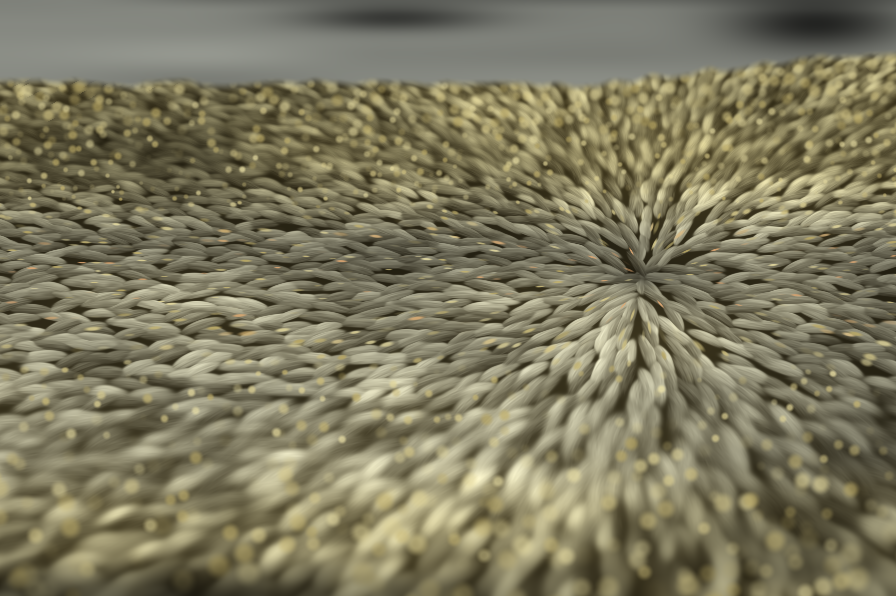
This texture is drawn by a WebGL 2 fragment shader. Its source:

```glsl
#version 300 es
precision highp float;
// Embroidered metallic cloth seen at a low angle, stitches fanning out of one point.
// Jittered cells on a perspective plane hold the stitches and gold glints;
// distance from a sharp band softens the stitches and swells glints into discs.
uniform vec2 u_resolution;
out vec4 outColor;

const vec2 HUB = vec2(1.078, 0.535);
const float HORIZON = 1.35;

float hash(vec2 p) {
  vec3 q = fract(vec3(p.xyx) * 0.1031);
  q += dot(q, q.yzx + 33.33);
  return fract((q.x + q.y) * q.z);
}

float noise(vec2 p) {
  vec2 i = floor(p), f = fract(p);
  f = f * f * (3.0 - 2.0 * f);
  return mix(mix(hash(i), hash(i + vec2(1, 0)), f.x),
             mix(hash(i + vec2(0, 1)), hash(i + vec2(1, 1)), f.x), f.y);
}

// Perspective plane coordinates and their inverse
vec2 toPlane(vec2 p) {
  float s = HORIZON - p.y;
  return vec2((p.x - HUB.x) / s, -log(s));
}
vec2 toScreen(vec2 g) {
  float s = exp(-g.y);
  return vec2(HUB.x + g.x * s, HORIZON - s);
}

// Flattened direction away from the hub, with the normal side kept facing up
vec2 radial(vec2 p) {
  vec2 d = normalize((p - HUB) * vec2(1.0, 0.75) + vec2(0.0001, 0.0));
  return d.x < 0.0 ? -d : d;
}

float defocus(float y) {
  float d = y - 0.54;
  return clamp((d < 0.0 ? -d / 0.46 : d / 0.34) - 0.1, 0.0, 1.0);
}

// Overlapping stitches, blended by height; blur rounds them and softens the blend
vec3 stitches(vec2 p, float blur) {
  const vec2 CELL = vec2(0.043, 0.0195);
  vec2 home = floor(toPlane(p) / CELL);
  float sharp = mix(11.0, 1.6, smoothstep(0.0, 0.5, blur));
  float total = exp(sharp * 0.25);
  vec3 sum = vec3(0.18, 0.16, 0.09) * total;
  for (int j = -2; j <= 2; j++)
    for (int i = -2; i <= 2; i++) {
      vec2 id = home + vec2(i, j);
      vec2 jitter = vec2(hash(id + 13.0), hash(id + 47.0));
      vec2 mid = toScreen((id + 0.05 + 0.9 * jitter) * CELL);
      float size = HORIZON - mid.y;
      vec2 dir = radial(mid);
      float bend = (hash(id + 29.0) - 0.5) * 0.6;
      dir = normalize(dir + bend * vec2(-dir.y, dir.x));
      vec2 d = p - mid;
      vec2 q = vec2(dot(d, dir), dot(d, vec2(-dir.y, dir.x)));
      float flatness = abs(dir.x);
      float span = mix(0.025, mix(0.042, 0.03, blur), flatness);
      q /= size * vec2(span, mix(0.0125, 0.0098, flatness) * (1.0 + 0.2 * blur));
      q.y += 0.3 * q.x * q.x - 0.1;
      float height = 1.0 - dot(q, q) + 0.5 * hash(id + 71.0);
      float fibre = noise(vec2(q.x * 2.0, q.y * 5.0) + id * 17.0) - 0.5;
      float tone = 0.5 + (0.44 + 0.85 * blur) * (hash(id + 5.0) - 0.5)
                 + 0.26 * clamp(q.y, -1.2, 1.2) * (1.0 - 0.5 * blur)
                 + 0.24 * fibre * (1.0 - blur) + 0.06 - 0.12 * q.x * q.x;
      vec3 thread = mix(vec3(0.23, 0.21, 0.14), vec3(0.79, 0.78, 0.67), clamp(tone, 0.0, 1.2));
      float weight = exp(sharp * max(height, -5.0));
      sum += thread * weight;
      total += weight;
    }
  return sum / total;
}

// Gold glints: thin dashes in focus, soft discs out of focus
vec3 addGlints(vec3 color, vec2 p) {
  const vec2 CELL = vec2(0.03, 0.025);
  vec2 home = floor(toPlane(p) / CELL);
  for (int j = -1; j <= 1; j++)
    for (int i = -1; i <= 1; i++) {
      vec2 id = home + vec2(i, j);
      vec2 mid = toScreen((id + vec2(hash(id + 101.0), hash(id + 151.0))) * CELL);
      vec2 dir = radial(mid), d = p - mid;
      float b = defocus(mid.y);
      float r = (0.0017 + 0.013 * b * (mid.y > 0.54 ? 0.75 : 1.25)) * (0.65 + 0.5 * hash(id + 9.0));
      vec2 q = vec2(dot(d, dir) / mix(5.0, 1.0, smoothstep(0.0, 0.3, b)), dot(d, vec2(-dir.y, dir.x))) / r;
      float disc = smoothstep(1.4, 0.4, length(q));
      float rnd = smoothstep(0.25, 1.0, hash(id + 211.0));
      float power = rnd * rnd * mix(0.9, 0.5, b);
      vec3 gold = mix(vec3(0.72, 0.65, 0.38), vec3(0.93, 0.89, 0.66), hash(id + 3.0));
      gold = mix(gold, vec3(0.88, 0.66, 0.45), step(0.75, hash(id + 17.0)) * (1.0 - smoothstep(0.0, 0.2, b)));
      color = mix(color, gold, disc * power);
    }
  return color;
}

float blob(vec2 p, vec2 c, vec2 r) { vec2 q = (p - c) / r; return exp(-dot(q, q)); }

void main() {
  vec2 p = gl_FragCoord.xy / u_resolution.y;
  float blur = defocus(p.y);

  // Grey backdrop with soft folds and two dark hollows
  vec3 backdrop = vec3(0.545, 0.555, 0.525) * (0.87 + 0.2 * noise(p * vec2(3.0, 22.0)));
  float hollow = 0.6 * blob(p, vec2(0.66, 0.97), vec2(0.17, 0.025))
               + 0.75 * blob(p, vec2(1.37, 0.96), vec2(0.16, 0.045))
               + 0.25 * smoothstep(0.98, 1.01, p.y) * smoothstep(0.1, 0.4, p.x);
  backdrop *= 1.0 - min(hollow, 0.8);

  // Cloth with broad light and shade
  vec3 cloth = stitches(p, blur);
  float patches = noise(p * vec2(6.0, 12.0) + 4.0) + 0.7 * blur * noise(p * vec2(17.0, 26.0)) - 0.5 - 0.35 * blur;
  float light = 1.02 + 0.3 * patches
              + 0.22 * blob(p, vec2(0.75, 0.2), vec2(0.5, 0.15)) + 0.12 * blob(p, vec2(0.1, 0.15), vec2(0.5, 0.09))
              + 0.16 * blob(p, vec2(1.1, 0.76), vec2(0.5, 0.12)) - 0.3 * blob(p, vec2(0.1, 0.72), vec2(0.5, 0.13))
              - 0.16 * blob(p, vec2(0.8, 0.57), vec2(0.5, 0.05)) - 0.3 * blob(p, HUB, vec2(0.08, 0.018))
              - 0.15 * blob(p, vec2(1.4, 0.52), vec2(0.25, 0.06))
              + 0.18 * blob(p, vec2(1.08, 0.44), vec2(0.2, 0.07)) - 0.22 * blob(p, vec2(1.5, 0.1), vec2(0.4, 0.35));
  cloth *= light;
  cloth *= mix(vec3(1.0), vec3(1.01, 0.98, 0.85), smoothstep(0.58, 0.75, p.y) + smoothstep(0.25, 0.1, p.y) * 0.6);
  cloth = addGlints(cloth, p);
  cloth *= 1.0 - 0.5 * smoothstep(0.07, 0.0, p.y) * smoothstep(1.4, 0.2, p.x);

  // Bumpy far rim, rising at the right
  float rim = 0.858 + 0.055 * smoothstep(0.95, 1.5, p.x) + 0.014 * (noise(vec2(p.x * 32.0, 2.0)) - 0.5);
  outColor = vec4(mix(cloth, backdrop, smoothstep(-0.01, 0.01, p.y - rim)), 1.0);
}
```
